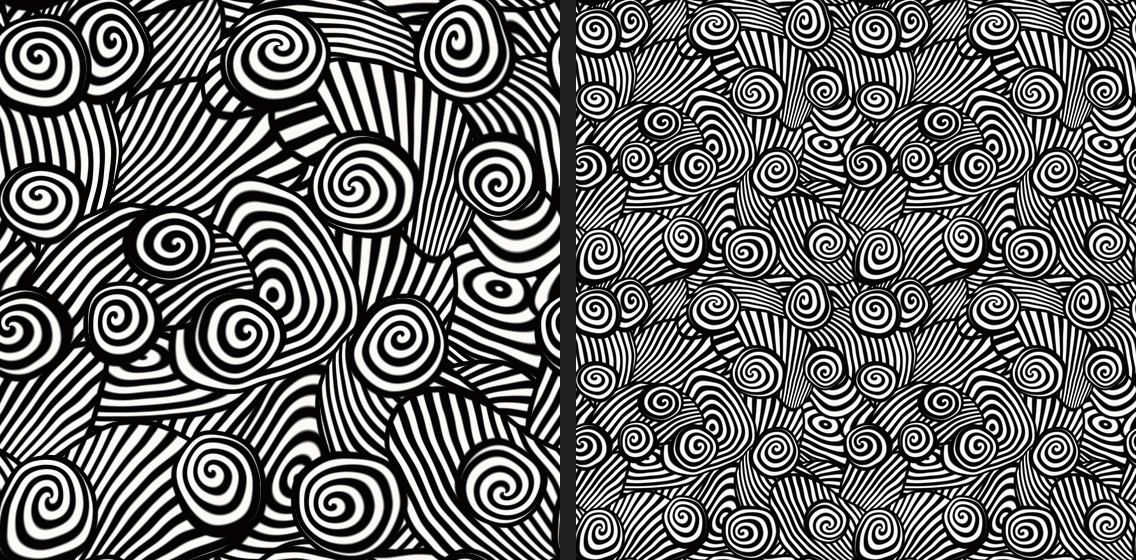
Left, the tile; right, the same tile 2 across and 2 down.
Reproduce this pattern procedurally as a WebGL 2 fragment shader.

```glsl
#version 300 es
precision highp float;
// Tiling ink drawing of spiral curls over overlapping bundles of wavy strokes.
uniform vec2 u_resolution;
out vec4 fragColor;

const float TAU = 6.2831853;
const vec3 INK = vec3(0.02, 0.01, 0.01);
const vec3 PAPER = vec3(0.98, 0.98, 0.97);
const int LEAF_GRID = 5;
const int CURL_GRID = 4;
const float STROKE_PERIOD = 0.0225;
const float OUTLINE = 0.010;

vec4 hash4(float n) {
    return fract(sin(n * vec4(12.99, 78.23, 39.35, 56.79) + vec4(1.3, 2.7, 4.1, 5.9)) * 4375.85);
}

float latticeHash(vec2 cell) {
    return fract(sin(dot(cell, vec2(127.1, 311.7))) * 4375.85);
}

// Value noise that repeats after `repeats` cells.
float wrapNoise(vec2 uv, float repeats, float seed) {
    vec2 p = uv * repeats;
    vec2 cell = floor(p);
    vec2 f = smoothstep(0.0, 1.0, p - cell);
    vec2 a = mod(cell, repeats) + seed;
    vec2 b = mod(cell + 1.0, repeats) + seed;
    return mix(mix(latticeHash(a), latticeHash(vec2(b.x, a.y)), f.x),
               mix(latticeHash(vec2(a.x, b.y)), latticeHash(b), f.x), f.y);
}

vec2 wrapWarp(vec2 uv, float repeats, float seed) {
    return vec2(wrapNoise(uv, repeats, seed), wrapNoise(uv, repeats, seed + 17.0)) - 0.5;
}

vec2 wrapDelta(vec2 d) {
    return fract(d + 0.5) - 0.5;
}

vec2 rotate(vec2 p, float angle) {
    float c = cos(angle), s = sin(angle);
    return vec2(c * p.x + s * p.y, c * p.y - s * p.x);
}

float coverage(float dist, float soft) {
    return 1.0 - smoothstep(-soft, soft, dist);
}

// Ink amount of strokes at whole phases; `period` is their local spacing.
float strokes(float phase, float period, float weight, float soft) {
    float offset = 0.5 - abs(fract(phase) - 0.5);
    return coverage((offset - 0.5 * weight) * period, soft);
}

// Lays an outlined, opaque shape over the ink drawn so far.
float layShape(float below, float fill, float dist, float soft) {
    float outline = coverage(-dist - OUTLINE, soft);
    return mix(below, max(fill, outline), coverage(dist, soft));
}

// Bent ellipse filled with fanned strokes or with nested loops.
float drawLeaf(float below, vec2 d, float seed, float weight, float soft) {
    vec4 h = hash4(seed + 3.0);
    vec4 k = hash4(seed + 61.0);
    vec2 axes = vec2(mix(0.19, 0.25, h.x), mix(0.11, 0.15, h.y));
    vec2 q = rotate(d, h.z * TAU);
    q.y += (h.w - 0.5) * 4.5 * q.x * q.x;
    float level = length(q / axes);
    float slope = max(length(q / (axes * axes)), 0.01);
    float dist = level * (level - 1.0) / slope;

    float fill;
    if (k.x < 0.3) {
        float period = STROKE_PERIOD * mix(0.9, 1.1, k.y);
        fill = strokes((1.0 - level) * axes.y / period, period, weight, soft);
    } else {
        float focus = 0.48;
        vec2 rel = q + vec2(focus, 0.0);
        float r = max(length(rel), 0.05);
        float twist = mix(-0.8, 0.8, k.z);
        float count = focus / STROKE_PERIOD;
        float phase = count * (atan(rel.y, rel.x) + twist * log(r)) / sqrt(1.0 + twist * twist);
        fill = strokes(phase, r / count, weight, soft);
    }
    return layShape(below, fill, dist, soft);
}

// Off-centre disc filled with a spiral of one or two arms.
float drawCurl(float below, vec2 d, float seed, float weight, float soft) {
    vec4 h = hash4(seed + 131.0);
    vec2 lean = 0.24 * rotate(vec2(1.0, 0.0), h.x * TAU);
    float radius = mix(0.070, 0.098, h.y);
    float r = length(d) + dot(d, lean);
    float arms = h.z < 0.5 ? 1.0 : 2.0;
    float hand = h.w < 0.6 ? 1.0 : -1.0;
    float turn = arms * hand * atan(d.y, d.x) / TAU;
    float period = STROKE_PERIOD * mix(0.92, 1.08, h.x);
    float density = length(vec2(1.0 / period, arms / (TAU * max(r, 0.002))));
    float fill = strokes(r / period + turn, 1.0 / density, weight, soft);
    return layShape(below, fill, r - radius, soft);
}

void main() {
    vec2 uv = gl_FragCoord.xy / u_resolution;
    float soft = max(0.0019, 0.7 / min(u_resolution.x, u_resolution.y));
    vec2 p = uv + 0.030 * wrapWarp(uv, 7.0, 5.0) + 0.007 * wrapWarp(uv, 19.0, 40.0);
    float weight = mix(0.40, 0.62, wrapNoise(uv, 14.0, 80.0));

    // Wavy strokes behind everything
    float wave = 0.6 * sin(TAU * (p.x * 2.0 + p.y)) + 0.8 * sin(TAU * p.x);
    float ink = strokes(p.y * 40.0 + p.x * 16.0 + wave * 2.0, STROKE_PERIOD, weight, soft);

    // Overlapping stroke bundles, stacked in shuffled order
    int leaves = LEAF_GRID * LEAF_GRID;
    for (int i = 0; i < leaves; i++) {
        int id = (i * 7) % leaves;
        vec2 cell = vec2(id % LEAF_GRID, id / LEAF_GRID);
        vec2 centre = (cell + 0.5 + 0.7 * (hash4(float(id)).xy - 0.5)) / float(LEAF_GRID);
        ink = drawLeaf(ink, wrapDelta(p - centre), float(id), weight, soft);
    }

    // Spiral curls on top, in staggered rows
    for (int i = 0; i < CURL_GRID * CURL_GRID; i++) {
        vec2 cell = vec2(i % CURL_GRID, i / CURL_GRID);
        cell.x += 0.5 * mod(cell.y, 2.0);
        vec2 centre = (cell + 0.5 + 0.5 * (hash4(float(i) + 211.0).xy - 0.5)) / float(CURL_GRID);
        ink = drawCurl(ink, wrapDelta(p - centre), float(i), weight, soft);
    }

    fragColor = vec4(mix(PAPER, INK, ink), 1.0);
}
```
